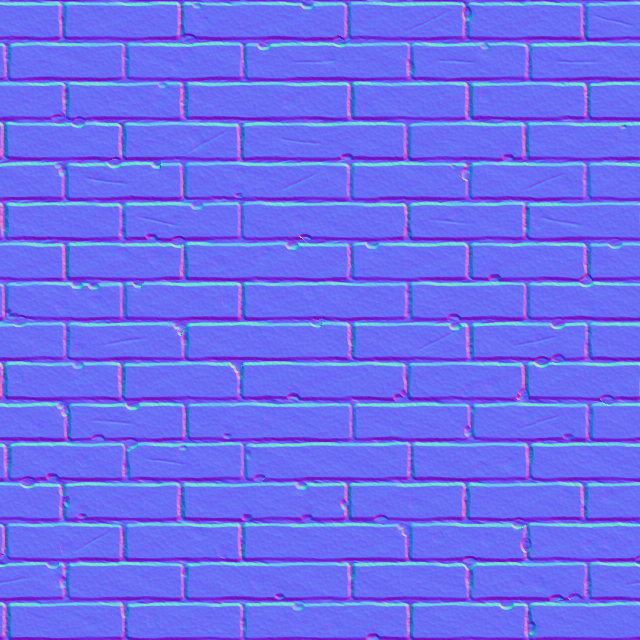
Write a WebGL 1 fragment shader that draws this texture map.

```glsl
precision highp float;
// Tangent-space normal map of a worn brick wall: 16 courses, each of four short bricks and one long one.

uniform vec2 u_resolution;

#define ROWS 16.0           // courses per canvas; one course is the unit of length
#define SHORT_BRICK 2.958   // length of a short brick; the long one fills the rest
#define FIRST_JOINT 4.58    // where the long brick starts in even courses
#define JOINT vec2(0.045, 0.062) // half width of the side and bed joints
#define DEPTH 0.088         // depth of the joints
#define WOBBLE 0.026        // waviness of the brick edges
#define GRAIN 0.0065        // height of the fine surface grain
#define CHIPPED 0.87        // cells hashed above this are chipped
#define SCRATCHED 0.72      // bricks hashed above this are scratched
#define LEAN vec2(-0.17, -0.14)  // overall tilt of the surface
#define MORTAR_LEAN 0.16    // extra downward tilt of the mortar

float hash(vec2 p) {
  return fract(sin(dot(p, vec2(127.1, 311.7))) * 43758.5);
}

// Layered warped sines; whole wave numbers keep the canvas tileable.
float waves(vec2 p) {
  p *= 6.28318 / ROWS;
  vec2 k = vec2(7.0, 11.0);
  float sum = 0.0, amp = 0.5;
  for (int i = 0; i < 4; i++) {
    sum += amp * sin(k.x * p.x + 2.0 * sin(k.y * p.y + float(i)));
    k = 2.0 * k + 1.0;
    amp *= 0.5;
  }
  return sum;
}

// Cellular noise: squared distance to the nearest seed, and its hash.
vec2 cells(vec2 p, float perRow) {
  p *= perRow;
  vec2 base = floor(p), best = vec2(9.0, 0.0);
  for (int j = -1; j <= 1; j++) {
    for (int i = -1; i <= 1; i++) {
      vec2 cell = base + vec2(float(i), float(j));
      vec2 key = mod(cell, ROWS * perRow);
      float id = hash(key);
      vec2 r = cell + vec2(id, hash(key + 31.7)) - p;
      float d = dot(r, r);
      if (d < best.x) best = vec2(d, fract(id * 57.0));
    }
  }
  return best;
}

// Position inside the brick (xy), its half length (z) and hash (w).
vec4 brickAt(vec2 p) {
  float t = ROWS - p.y - 0.04;
  float row = mod(floor(t), ROWS);
  float start = FIRST_JOINT + 0.5 * SHORT_BRICK * mod(row, 2.0)
              + 0.14 * (hash(vec2(row, 3.0)) - 0.5);
  float x = mod(p.x - start, ROWS);
  float longBrick = ROWS - 4.0 * SHORT_BRICK;
  float index = 0.0, len = longBrick;
  if (x > longBrick) {
    x -= longBrick;
    index = 1.0 + floor(x / SHORT_BRICK);
    x = mod(x, SHORT_BRICK);
    len = SHORT_BRICK;
  }
  float id = hash(vec2(index, row) + 7.3);
  x -= 0.5 * len;
  float y = 0.5 - fract(t) + 0.03 * (hash(vec2(row, 9.0)) - 0.5);
  return vec4(x, y + 0.014 * (id - 0.5) * x, 0.5 * len, id);
}

// Signed distance to the rounded outline of the brick.
float outline(vec4 brick) {
  float radius = 0.09;
  vec2 q = abs(brick.xy) - vec2(brick.z, 0.5) + JOINT + radius;
  return length(max(q, 0.0)) + min(max(q.x, q.y), 0.0) - radius;
}

float relief(vec2 p) {
  vec4 brick = brickAt(p);
  float wave = waves(p);
  float grain = cells(p, 10.0).x;

  // chips eat into edges and leave shallow dents in faces
  vec2 seed = cells(p, 2.0);
  float chip = (1.0 - smoothstep(0.0, 0.15, seed.x)) * step(CHIPPED, seed.y);
  float d = outline(brick) + WOBBLE * wave + 0.02 * (grain - 0.3) + 0.09 * chip;

  // bevelled joints of uneven depth
  float wear = 1.0 + 0.3 * sin(6.28318 / ROWS * (5.0 * p.x + 3.0 * p.y) + 2.0 * wave);
  float h = -DEPTH * wear * smoothstep(-0.055, 0.042, d);
  h += GRAIN * grain + 0.006 * wave - 0.008 * chip;

  // a slanted scratch on some faces
  float pick = fract(brick.w * 91.0);
  vec2 q = brick.xy - vec2((brick.w - 0.5) * brick.z, 0.0);
  vec2 dir = normalize(vec2(1.0, mix(-0.3, 0.6, brick.w)));
  float across = dot(q, vec2(-dir.y, dir.x)) + 0.02 * wave;
  float scratch = exp(-across * across / 0.0012) * (1.0 - smoothstep(0.3, 0.65, abs(dot(q, dir))));
  return h - 0.012 * scratch * step(SCRATCHED, pick) * (1.0 - smoothstep(-0.12, -0.02, d));
}

void main() {
  vec2 p = gl_FragCoord.xy / u_resolution * ROWS;
  vec2 e = vec2(0.018, 0.0);

  // slope of the relief by central differences
  vec2 slope = vec2(relief(p - e.xy) - relief(p + e.xy),
                    relief(p - e.yx) - relief(p + e.yx)) / (2.0 * e.x);
  slope += LEAN;
  slope.y -= MORTAR_LEAN * smoothstep(-0.02, 0.04, outline(brickAt(p)));

  vec3 normal = normalize(vec3(slope, 1.0));
  gl_FragColor = vec4((0.5 + 0.5 * normal) * vec3(1.0, 1.0, 0.98), 1.0);
}
```
